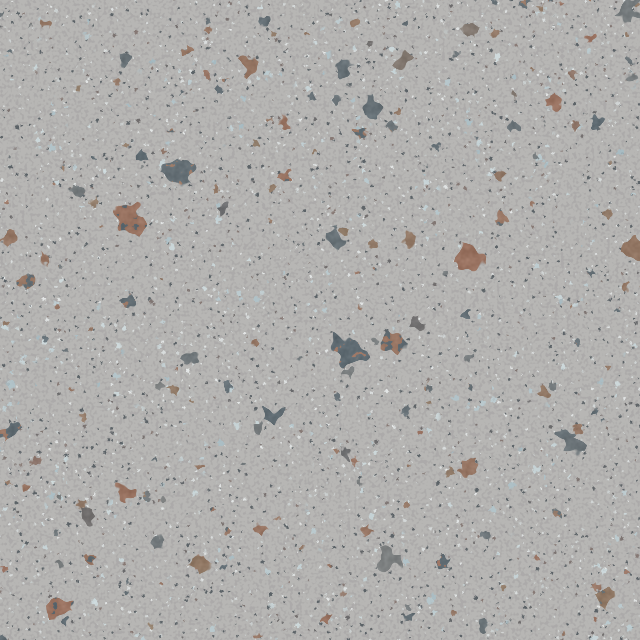
Reproduce this texture procedurally as a WebGL 1 fragment shader.

```glsl
precision highp float;
// Speckled terrazzo: a finely grained grey ground strewn with slate and rust chips,
// pale blue flecks and tiny dark and white specks. Each layer scatters random
// polygons over a jittered grid and roughens them with gradient noise.

uniform vec2 u_resolution;

const float TAU = 6.28319;

vec4 hash4(vec2 p) {
  vec4 q = fract(p.xyxy * vec4(0.1031, 0.1030, 0.0973, 0.1099));
  q += dot(q, q.wzxy + 33.33);
  return fract((q.xxyz + q.yzzw) * q.zywx);
}

// Gradient noise, roughly -0.6 to 0.6
float cornerSlope(vec2 cell, vec2 offset) {
  float angle = TAU * hash4(cell + 57.0).x;
  return dot(vec2(cos(angle), sin(angle)), offset);
}

float gradientNoise(vec2 p) {
  vec2 i = floor(p), f = fract(p);
  vec2 u = f * f * f * (f * (f * 6.0 - 15.0) + 10.0);
  vec2 e = vec2(1.0, 0.0);
  return mix(mix(cornerSlope(i, f), cornerSlope(i + e.xy, f - e.xy), u.x),
             mix(cornerSlope(i + e.yx, f - e.yx), cornerSlope(i + e.xx, f - e.xx), u.x), u.y);
}

// Signed distance to an irregular five-sided chip
float chipDistance(vec2 p, float radius, vec4 rnd) {
  float d = -1.0;
  for (int k = 0; k < 5; k++) {
    float side = float(k);
    vec2 jitter = fract(rnd.zw * (side + 1.0) * vec2(7.31, 17.17));
    float angle = TAU * (rnd.y + (side + 0.7 * jitter.x) / 5.0);
    d = max(d, dot(p, vec2(cos(angle), sin(angle))) - radius * mix(0.45, 1.05, jitter.y));
  }
  return d;
}

// One scattered layer: x is coverage, y a random value for each chip
vec2 scatter(vec2 p, float cells, float density, float minRadius, float maxRadius, float seed) {
  float soft = max(0.0011, 0.7 / min(u_resolution.x, u_resolution.y));
  vec2 base = floor(p * cells);
  vec2 rough = p / maxRadius + seed;
  vec2 warped = p + 0.65 * maxRadius * vec2(gradientNoise(rough * 1.3), gradientNoise(rough * 1.3 + 31.7));
  vec2 result = vec2(0.0);
  for (int y = -1; y <= 1; y++) {
    for (int x = -1; x <= 1; x++) {
      vec2 cell = base + vec2(float(x), float(y));
      vec4 place = hash4(cell + seed * 13.0);
      if (place.x > density) continue;
      vec4 rnd = hash4(cell + seed * 29.0 + 211.0);
      vec2 center = (cell + place.yz) / cells;
      float radius = mix(minRadius, maxRadius, place.w * place.w);
      float cover = 1.0 - smoothstep(-soft, soft, chipDistance(warped - center, radius, rnd));
      if (cover > result.x) result = vec2(cover, rnd.x);
    }
  }
  return result;
}

vec3 stoneColor(float id, float mottle) {
  float tone = fract(id * 23.7);
  vec3 slate = mix(vec3(0.36, 0.41, 0.44), vec3(0.49, 0.50, 0.50), tone * tone);
  vec3 rust = mix(vec3(0.60, 0.43, 0.36), vec3(0.55, 0.47, 0.39), tone);
  // Some chips hold both stones, split along the mottling
  float twoStone = step(0.72, fract(id * 61.3)) * 0.8;
  float rustShare = smoothstep(-0.06, 0.06, id - 0.45 + twoStone * mottle);
  return mix(slate, rust, rustShare) + 0.07 * mottle;
}

void main() {
  vec2 p = gl_FragCoord.xy / min(u_resolution.x, u_resolution.y);

  // Grained ground
  float grain = gradientNoise(p * 210.0) + 0.5 * gradientNoise(p * 95.0 + 17.0);
  vec3 color = mix(vec3(0.675, 0.668, 0.665), vec3(0.717, 0.715, 0.706),
                   smoothstep(-0.42, 0.12, grain));

  // Specks
  vec2 white = scatter(p, 88.0, 0.27, 0.0011, 0.0029, 1.0);
  color = mix(color, mix(vec3(0.77, 0.79, 0.79), vec3(0.90, 0.91, 0.91), white.y), white.x);
  vec2 dark = scatter(p, 92.0, 0.27, 0.0013, 0.0031, 2.0);
  vec3 darkColor = mix(vec3(0.33, 0.36, 0.38), vec3(0.52, 0.46, 0.44), smoothstep(0.6, 1.0, dark.y));
  color = mix(color, darkColor, dark.x * 0.92);

  // Pale blue flecks, loose and in clusters
  float cluster = smoothstep(0.18, 0.32, gradientNoise(p * vec2(17.0, 12.0) + 5.0));
  vec2 loose = scatter(p, 30.0, 0.16, 0.0026, 0.0065, 3.0);
  vec2 grouped = scatter(p, 52.0, 0.65, 0.0022, 0.0058, 4.0) * vec2(cluster, 1.0);
  vec2 fleck = loose.x > grouped.x ? loose : grouped;
  color = mix(color, mix(vec3(0.60, 0.70, 0.74), vec3(0.83, 0.88, 0.89), sqrt(fleck.y)), fleck.x * 0.85);

  // Stone chips, small to large
  float mottle = gradientNoise(p * 75.0 + 9.0) + 0.5 * gradientNoise(p * 180.0);
  vec2 small = scatter(p, 26.0, 0.21, 0.0035, 0.0085, 5.0);
  color = mix(color, stoneColor(small.y, mottle), small.x * 0.9);
  vec2 medium = scatter(p, 16.0, 0.26, 0.0085, 0.0145, 6.0);
  color = mix(color, stoneColor(medium.y, mottle), medium.x * 0.95);
  vec2 large = scatter(p, 9.0, 0.20, 0.0165, 0.0245, 7.0);
  color = mix(color, stoneColor(large.y, mottle), large.x * 0.97);

  gl_FragColor = vec4(color, 1.0);
}
```
